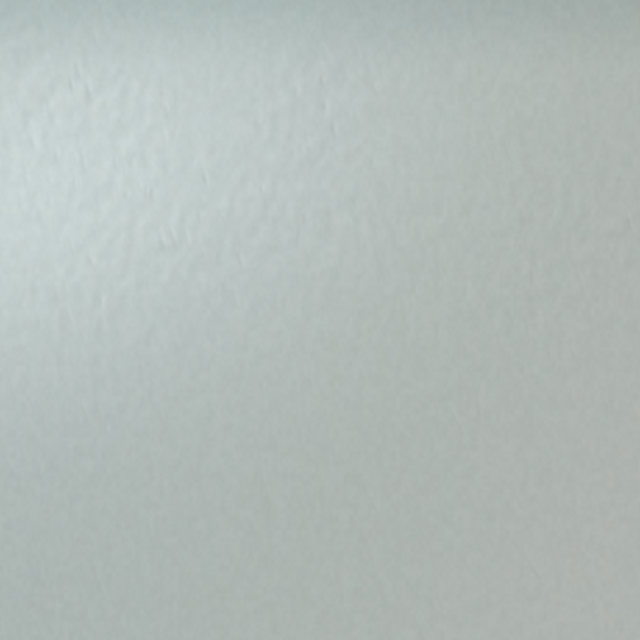
Reproduce this texture procedurally as a WebGL 2 fragment shader.

```glsl
#version 300 es
precision highp float;
// Satin grey-green painted wall with a soft sheen, small upright dents and faint streaks.

uniform vec2 u_resolution;
out vec4 outColor;

const vec3 PAINT_COOL = vec3(0.668, 0.708, 0.696);
const vec3 PAINT_WARM = vec3(0.679, 0.704, 0.684);
const vec3 SHEEN_TINT = vec3(0.118, 0.126, 0.134);
const vec2 SHEEN_CENTER = vec2(0.0, 0.715);
const vec2 SHEEN_SIZE = vec2(0.62, 0.34);
const float SHEEN_TILT = 0.18;
const float TOP_SHADE = 0.050;
const vec2 DENT_GRID = vec2(42.0, 27.0);
const float DENT_DENSITY = 0.42;
const float DENT_STRENGTH = 0.060;
const vec2 RIPPLE_SCALE = vec2(72.0, 42.0);
const float RIPPLE_STRENGTH = 0.034;
const float GRAIN_STRENGTH = 0.017;
const float CHROMA_STRENGTH = 0.008;
const int STREAK_COUNT = 9;
const float STREAK_STRENGTH = 0.018;

vec2 hash2(vec2 p) {
    vec3 q = fract(p.xyx * vec3(0.1031, 0.1030, 0.0973));
    q += dot(q, q.yzx + 33.33);
    return fract((q.xx + q.yz) * q.zy);
}

float valueNoise(vec2 p) {
    vec2 cell = floor(p), f = fract(p);
    f = f * f * (3.0 - 2.0 * f);
    float low = mix(hash2(cell).x, hash2(cell + vec2(1, 0)).x, f.x);
    float high = mix(hash2(cell + vec2(0, 1)).x, hash2(cell + vec2(1, 1)).x, f.x);
    return mix(low, high, f.y);
}

// Side-lit relief of one scattered dent per cell, bright on one flank and dark on the other.
float dentRelief(vec2 uv) {
    vec2 p = uv * DENT_GRID;
    vec2 cell = floor(p);
    float relief = 0.0;
    for (int y = -1; y <= 1; y++) {
        for (int x = -1; x <= 1; x++) {
            vec2 id = cell + vec2(x, y);
            vec2 seed = hash2(id + 17.0);
            vec2 shape = hash2(id + 71.0);
            vec2 d = p - id - hash2(id + 5.0);
            d.x += d.y * (shape.x - 0.35) * 0.7;
            d /= vec2(mix(0.13, 0.24, shape.y), mix(0.18, 0.42, shape.x));
            float depth = step(seed.x, DENT_DENSITY) * mix(0.25, 1.0, seed.y * seed.y);
            relief += depth * (d.x + 0.35 * d.y) * exp(-dot(d, d));
        }
    }
    return relief;
}

// Slope of a gently rolling paint surface.
float rippleRelief(vec2 uv) {
    vec2 p = uv * RIPPLE_SCALE;
    p.x += 0.6 * sin(uv.y * 23.0 + 2.0 * sin(uv.x * 9.0));
    return valueNoise(p) - valueNoise(p + vec2(0.5, -0.3));
}

// Long thin scuffs, mostly over the lower half.
float streakRelief(vec2 uv) {
    float relief = 0.0;
    for (int i = 0; i < STREAK_COUNT; i++) {
        vec2 seed = hash2(vec2(float(i) * 7.0 + 3.0, 41.0));
        vec2 shape = hash2(vec2(float(i) * 5.0 + 9.0, 83.0));
        vec2 d = uv - seed * vec2(1.0, 0.45);
        float tilt = mix(-0.1, 0.6, shape.x);
        d.x += d.y * tilt + 0.003 * sin(d.y * 70.0);
        d /= vec2(0.0042, mix(0.018, 0.045, shape.y));
        relief += (d.x + 0.15) * exp(-dot(d, d));
    }
    return relief;
}

void main() {
    vec2 uv = gl_FragCoord.xy / u_resolution;

    // Broad lighting
    vec2 s = uv - SHEEN_CENTER;
    s.y -= s.x * SHEEN_TILT;
    s /= SHEEN_SIZE;
    float sheen = exp(-dot(s, s));
    float warmth = smoothstep(0.1, 1.1, uv.x + 0.35 * (0.5 - uv.y));
    vec3 color = mix(PAINT_COOL, PAINT_WARM, warmth) + SHEEN_TINT * sheen;
    float topEdge = smoothstep(0.87, 1.03, uv.y);
    color -= TOP_SHADE * topEdge * vec3(1.15, 0.9, 0.85);

    // Relief shows most where the sheen grazes the surface
    float upper = smoothstep(0.25, 0.65, uv.y) * (1.0 - 0.7 * topEdge);
    float patches = mix(0.4, 1.0, smoothstep(0.3, 0.7, valueNoise(uv * 6.0 + 3.0)));
    float grazing = (0.18 + 0.44 * upper + 0.45 * sheen) * patches;
    float light = grazing * (DENT_STRENGTH * dentRelief(uv) + RIPPLE_STRENGTH * rippleRelief(uv));
    light += STREAK_STRENGTH * streakRelief(uv);

    // Fine mottling and faint colour drift
    float mottle = valueNoise(uv * vec2(135.0, 90.0)) - 0.5;
    float speck = valueNoise(uv * vec2(230.0, 185.0) + 30.0) - 0.5;
    light += GRAIN_STRENGTH * (mottle + 0.7 * speck);
    float chroma = valueNoise(uv * vec2(70.0, 55.0) + 90.0) - 0.5;
    color += light + CHROMA_STRENGTH * chroma * vec3(0.8, -0.3, -0.6);

    outColor = vec4(clamp(color, 0.0, 1.0), 1.0);
}
```
